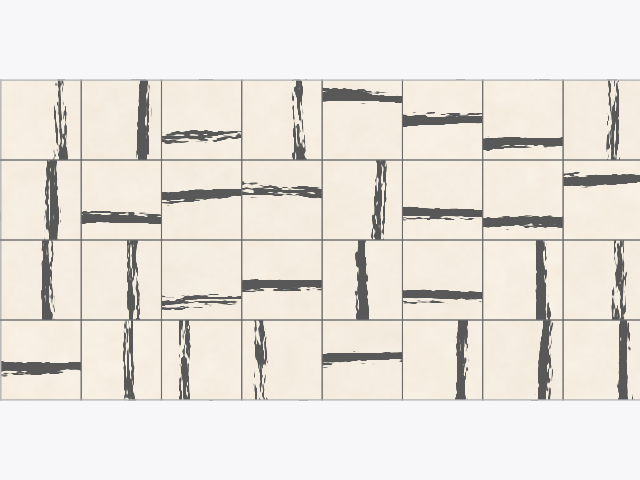
Reproduce this pattern procedurally as a Shadertoy shader.

```glsl
// Cream square tiles in an 8 by 4 band, each crossed by one dry charcoal brush stroke.

float hash(vec2 p) {
    return fract(sin(dot(p, vec2(127.1, 311.7))) * 43758.55);
}

float noise(vec2 p) {
    vec2 i = floor(p), f = fract(p);
    f = f * f * (3.0 - 2.0 * f);
    return mix(mix(hash(i), hash(i + vec2(1, 0)), f.x),
               mix(hash(i + vec2(0, 1)), hash(i + vec2(1, 1)), f.x), f.y);
}

// Ink coverage of a stroke running along q.x, in tile units
float brushStroke(vec2 q, vec2 cell) {
    float pick = hash(cell + 3.7);
    float center = mix(0.77, 0.22, pick * pick);
    float tilt = (hash(cell + 8.3) - 0.5) * 0.09;
    float side = hash(cell + 5.1) < 0.3 ? -1.0 : 1.0;
    float wet = hash(cell + 11.9);
    vec2 seed = cell * 17.3;

    // Slight slope and wobble of the bristle path
    float wobble = (noise(vec2(q.x * 3.0, 0.5) + seed) - 0.5) * 0.025;
    float across = q.y - center - tilt * (q.x - 0.5) - wobble;
    float d = across * side * mix(0.85, 1.15, q.x);

    // Long streaks broken up by finer grain
    float grain = 0.6 * noise(vec2(q.x * 3.5, across * 42.0) + seed)
                + 0.4 * noise(vec2(q.x * 17.0, across * 60.0) + seed + 40.0);

    // A loaded core with a dry fringe, wider on one side
    float core = 1.0 - smoothstep(0.025, 0.06, abs(d));
    float fringe = 1.0 - smoothstep(0.045, 0.125, abs(d - 0.025));
    float load = 0.62 * fringe + core * mix(0.03, 0.55, smoothstep(0.1, 0.6, wet));
    return smoothstep(-0.07, 0.07, grain + load - 1.1);
}

void mainImage(out vec4 fragColor, in vec2 fragCoord) {
    vec2 uv = fragCoord / iResolution.xy;
    vec2 grid = vec2((uv.x - 0.0013) / 0.1255, uv.y * 6.0 - 1.0);
    vec2 cell = floor(grid), local = fract(grid);
    float pixel = 6.0 / iResolution.y;

    // Mottled cream glaze, a little different on each tile
    float mottle = 0.6 * noise(grid * 5.0 + cell * 9.0) + 0.4 * noise(grid * 16.0);
    vec3 tile = vec3(0.96, 0.93, 0.88) + (mottle - 0.5) * vec3(0.015, 0.025, 0.04);
    tile += (hash(cell + 21.0) - 0.5) * 0.01;

    // Vertical or horizontal stroke
    bool upright = hash(cell + 1.3) < 0.44;
    vec2 q = upright ? local.yx : vec2(local.x, 1.0 - local.y);
    tile = mix(tile, vec3(0.34, 0.345, 0.34), brushStroke(q, cell));

    // Dark joints inside, paler outline around the band
    vec2 toJoint = abs(grid - round(grid));
    vec2 joint = 1.0 - smoothstep(0.008 - 0.5 * pixel, 0.008 + 0.5 * pixel, toJoint);
    float rimX = step(grid.x, 0.5);
    float rimY = step(1.5, abs(grid.y - 2.0));
    vec3 inner = vec3(0.42), rim = vec3(0.68);
    tile = mix(tile, mix(inner, rim, rimX), joint.x);
    tile = mix(tile, mix(inner, rim, rimY), joint.y);

    // Band on a plain pale ground
    float outside = max(abs(grid.y - 2.0) - 2.0, -grid.x) - 0.008;
    float band = 1.0 - smoothstep(-0.5 * pixel, 0.5 * pixel, outside);
    fragColor = vec4(mix(vec3(0.97, 0.97, 0.98), tile, band), 1.0);
}
```
